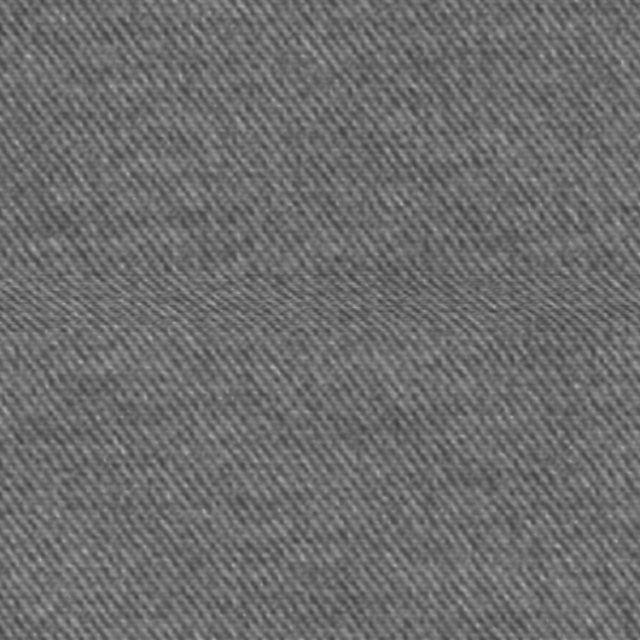
Write a WebGL 2 fragment shader that draws this texture.

```glsl
#version 300 es
precision highp float;

#define RIBS_ACROSS 51.0
#define RIBS_DOWN 38.0
#define ROWS_PER_RIB 3.4
#define RIB_DEPTH 0.061
#define BEAD_DEPTH 0.017
#define GRAIN 0.15
#define ROW_STREAK 0.055
#define CLOUDING 0.03
#define FLECK 0.16
#define SQUEEZE 0.055
#define WOBBLE 0.22
#define BASE_GREY vec3(0.424)

uniform vec2 u_resolution;
out vec4 fragColor;

const float TAU = 6.28319;

float hash(vec2 p) {
    return fract(sin(dot(p, vec2(127.1, 311.7))) * 43758.5453);
}

float valueNoise(vec2 p) {
    vec2 cell = floor(p);
    vec2 f = fract(p);
    f = f * f * (3.0 - 2.0 * f);
    float low = mix(hash(cell), hash(cell + vec2(1.0, 0.0)), f.x);
    float high = mix(hash(cell + vec2(0.0, 1.0)), hash(cell + vec2(1.0)), f.x);
    return mix(low, high, f.y);
}

// Dark, thin pulled thread whose strength changes along its length
float pulledThread(vec2 uv, float height, float halfWidth) {
    float along = smoothstep(0.25, 0.75, valueNoise(vec2(uv.x * 60.0, height * 91.0)));
    float offset = (uv.y - height) / halfWidth;
    return along * exp(-offset * offset);
}

void main() {
    vec2 uv = gl_FragCoord.xy / u_resolution;

    // Rows packed closer together in a band near the middle
    vec2 cloth = uv;
    cloth.y += SQUEEZE * smoothstep(0.47, 0.585, uv.y);

    // Diagonal ribs falling to the right, slightly uneven
    float wobble = WOBBLE * (valueNoise(uv * vec2(24.0, 30.0)) - 0.5);
    float ribPhase = cloth.x * RIBS_ACROSS + cloth.y * RIBS_DOWN + wobble;
    float rib = cos(TAU * ribPhase);

    // Weft rows break each rib into beads
    float row = cloth.y * RIBS_DOWN * ROWS_PER_RIB;
    float bead = cos(TAU * row) * (0.6 + 0.4 * rib);

    // Yarn grain is square to the weave; streaks follow the rows
    float grain = valueNoise(vec2(cloth.x * 150.0, row * 1.05)) - 0.5;
    float streak = valueNoise(vec2(uv.x * 8.0, row)) - 0.5;
    float warpStreak = valueNoise(vec2(uv.x * 140.0, uv.y * 9.0 + 40.0)) - 0.5;
    float cloud = valueNoise(uv * 9.0 + 17.0) - 0.5;

    // Occasional pale fibres on the rib crests
    float fleck = pow(valueNoise(vec2(cloth.x * 110.0, row * 0.8) + 70.0), 7.0);
    fleck *= 0.5 + 0.5 * rib;

    float shade = RIB_DEPTH * rib * (0.75 + 0.5 * valueNoise(uv * 38.0 + 5.0));
    shade += BEAD_DEPTH * bead + GRAIN * grain + CLOUDING * cloud;
    shade += ROW_STREAK * (streak + 0.5 * warpStreak) + FLECK * fleck;
    shade -= 0.06 * pulledThread(uv, 0.570, 0.0022);
    shade -= 0.04 * pulledThread(uv, 0.515, 0.0022);
    shade -= 0.04 * pulledThread(uv, 0.484, 0.0030);

    fragColor = vec4(clamp(BASE_GREY + shade, 0.0, 1.0), 1.0);
}
```
